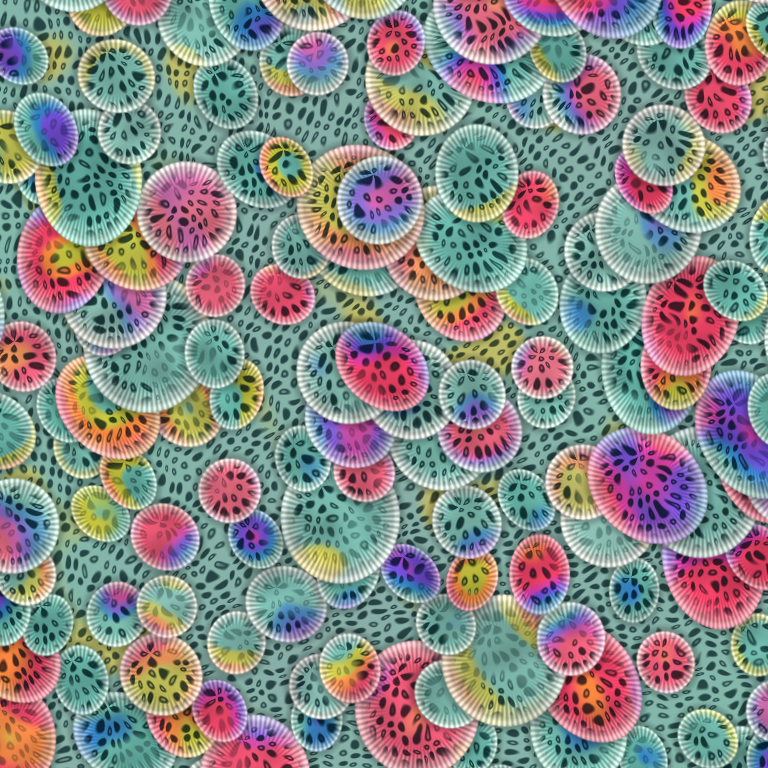
A Shadertoy shader for this pattern:

```glsl
// Overlapping shell-like domes in many hues, with pale ribbed rims and dark
// speckles inside. Jittered ellipses are painted row by row on a tilted grid;
// speckles sit in warped polar cells and ribs are angular cosine waves.

const float TAU = 6.2831853;

vec3 hash3(vec2 p) {
    vec3 q = fract(p.xyx * vec3(0.1031, 0.1030, 0.0973));
    q += dot(q, q.yxz + 33.33);
    return fract((q.xxy + q.yzz) * q.zyx);
}

float noise(vec2 p) {
    vec2 i = floor(p), f = fract(p);
    f = f * f * (3.0 - 2.0 * f);
    return mix(mix(hash3(i).x, hash3(i + vec2(1, 0)).x, f.x),
               mix(hash3(i + vec2(0, 1)).x, hash3(i + 1.0).x, f.x), f.y);
}

mat2 rotation(float a) {
    return mat2(cos(a), -sin(a), sin(a), cos(a));
}

// Cyclic run of hues; teal and crimson take the widest parts
vec3 pigment(float t) {
    vec3 blue = vec3(0.16, 0.47, 0.72);
    vec3 c = mix(blue, vec3(0.36, 0.66, 0.61), smoothstep(0.0, 0.08, t));
    c = mix(c, vec3(0.73, 0.72, 0.20), smoothstep(0.40, 0.47, t));
    c = mix(c, vec3(0.95, 0.50, 0.22), smoothstep(0.52, 0.58, t));
    c = mix(c, vec3(0.90, 0.22, 0.36), smoothstep(0.60, 0.67, t));
    c = mix(c, vec3(0.80, 0.20, 0.60), smoothstep(0.80, 0.86, t));
    c = mix(c, vec3(0.40, 0.26, 0.78), smoothstep(0.87, 0.93, t));
    return mix(c, blue, smoothstep(0.94, 1.0, t));
}

// Dark grains in concentric rows around the origin, some with a light core
float speckles(vec2 v, vec2 seed) {
    v += 0.16 * (vec2(noise(v * 4.0 + seed), noise(v * 4.0 + seed + 19.0)) - 0.5);
    float ring = length(v) / 0.20, row = floor(ring);
    float count = max(3.0, floor(TAU * (row + 0.5) * 0.20 / 0.15));
    float turn = atan(v.x, -v.y) / TAU * count + hash3(seed + row).x;
    vec3 h = hash3(vec2(floor(turn), row) + seed * 7.0);
    vec2 f = fract(vec2(turn, ring)) - 0.5 - 0.2 * (h.xy - 0.5);
    float d = length(f * vec2(1.15, 0.95));
    float core = smoothstep(0.22, 0.04, d) * smoothstep(0.45, 0.6, h.z);
    return smoothstep(0.50, 0.27, d + 0.13 * h.z) * (1.0 - 0.7 * core);
}

vec3 darken(vec3 c, float amount) {
    return mix(c, c * c * 0.25 + vec3(0.01, 0.07, 0.09), amount);
}

void mainImage(out vec4 fragColor, in vec2 fragCoord) {
    vec2 uv = fragCoord / iResolution.y;
    vec2 p = rotation(0.4) * uv * 11.0 + 40.0;
    vec2 cell = floor(p);
    float edge = max(0.02, 11.0 / iResolution.y);
    float tint = noise(p * 1.1), patches = noise(p * 1.6 + 31.0);
    vec3 pale = mix(vec3(0.80, 0.71, 0.71), vec3(0.74, 0.82, 0.76), noise(p * 0.6 + 7.0));

    // Speckled ground behind the domes
    vec3 col = mix(pigment(fract(0.1 + 0.4 * tint)), pale, 0.4);
    col = darken(col, 0.85 * speckles(p - 40.0, vec2(3.0)));

    // Higher rows cover lower ones, so the round lower rims stay visible
    for (int j = -2; j <= 2; j++)
    for (int i = -2; i <= 2; i++) {
        vec2 id = cell + vec2(i, j);
        vec3 h = hash3(id), k = hash3(id + 57.0);
        vec2 q = p - id - 0.5 - 0.8 * (h.xy - 0.5);
        float radius = mix(0.45, 1.0, k.x * k.x);
        vec2 s = rotation(1.5 * (k.y - 0.5)) * q / (radius * vec2(0.72 + 0.28 * k.z, 1.0));
        float d = length(s), rim = (d - 1.0) * radius;
        if (rim > 0.2) continue;

        // Thin shade cast on the domes below
        col *= 1.0 - 0.22 * smoothstep(0.14, 0.0, rim);

        // Hue drifts over the dome and fades to a pale rim
        vec3 c = pigment(fract(h.z + 0.5 * tint + 0.14 * d));
        float fade = 0.04 + 0.36 * k.z * k.z + 0.52 * smoothstep(0.58, 0.98, d);
        c = mix(c, pale, fade);
        c *= 0.86 + 0.28 * noise(p * 3.0 + 11.0);

        // Grains inside, fine ribs towards the rim
        float grain = speckles(q - vec2(0.0, 0.55 * radius), id);
        grain *= smoothstep(0.92, 0.70, d) * mix(0.35, 0.95, smoothstep(0.25, 0.5, patches));
        c = darken(c, grain);
        float ribs = cos(atan(s.x, -s.y) * round(TAU * radius / 0.085));
        c *= 1.0 + 0.17 * ribs * smoothstep(0.45, 0.8, d);
        c += 0.13 * smoothstep(0.08, 0.0, abs(d - 0.95));

        col = mix(col, c, smoothstep(edge, -edge, rim));
    }
    fragColor = vec4(clamp(col, 0.0, 1.0), 1.0);
}
```
